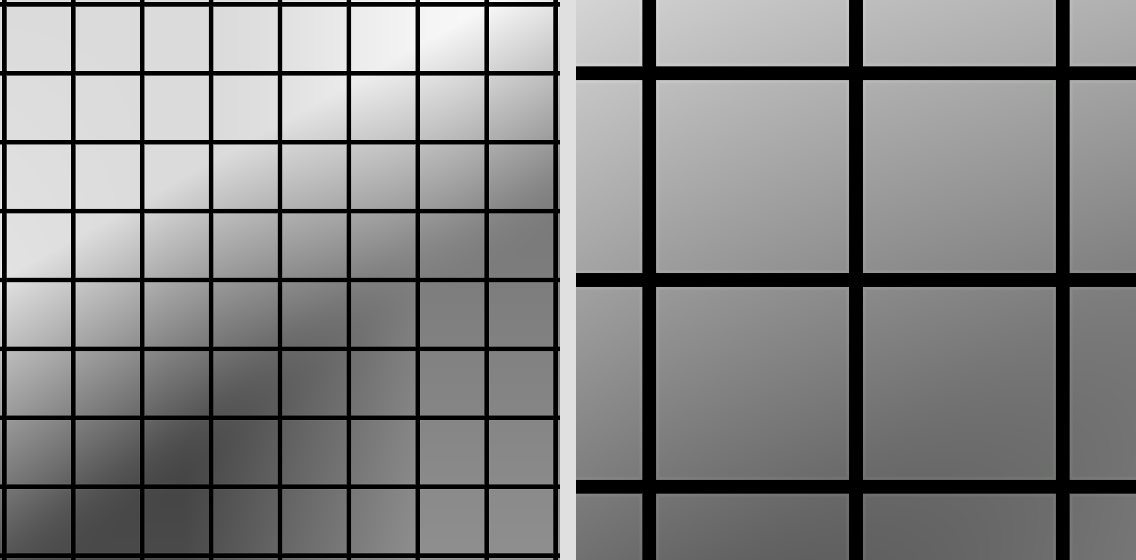
Left, the full canvas; right, a detail of the centre.
This pattern is drawn by a Shadertoy shader. Its source:

```glsl
// Black square grid, eight cells across and down, over a folded grey gradient.
// The shading is a pale plane that breaks along a slanted ridge and falls
// into a dark valley, which rises again to a mid grey plateau on the right.

float smoothMax(float a, float b, float blend) {
    float h = max(blend - abs(a - b), 0.0) / blend;
    return max(a, b) + 0.25 * blend * h * h;
}

float foldedShade(vec2 p) {
    float down = 1.0 - p.y;

    // Pale plane, brightest toward the upper right
    float light = 0.858 + 0.11 * smoothstep(0.35, 0.85, p.x);
    light += 0.2 * max(0.3 - p.x, 0.0) * down;

    // Slope below the slanted ridge
    float belowRidge = max(down - 0.5 + 0.56 * p.x, 0.0);
    float slope = light - 1.18 * belowRidge;

    // Valley floor climbing to the plateau
    float climb = clamp((p.x - 0.33) / 0.415, 0.0, 1.0);
    float valley = mix(0.28, 0.55, climb) + 0.14 * (down - 0.93);

    return smoothMax(slope, valley, 0.09);
}

// Distance to the nearest grid line, with one line through the centre
float gridDistance(vec2 p) {
    float cell = 0.12305;
    vec2 d = abs(fract((p - 0.5) / cell + 0.5) - 0.5) * cell;
    return min(d.x, d.y);
}

void mainImage(out vec4 fragColor, in vec2 fragCoord) {
    vec2 p = fragCoord / iResolution.xy;
    float pixel = 1.0 / min(iResolution.x, iResolution.y);
    float edge = gridDistance(p) - 0.0041;

    vec3 color = vec3(foldedShade(p));

    // Faint light rim just inside each cell
    float rim = 1.0 - smoothstep(0.0008, 0.0024, edge);
    color += rim * vec3(0.03, 0.04, 0.03);

    // Black lines
    color *= smoothstep(-0.5 * pixel, 0.5 * pixel, edge);

    fragColor = vec4(color, 1.0);
}
```
